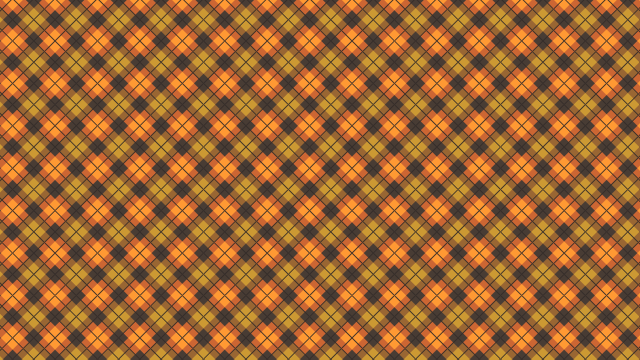
A Shadertoy shader for this pattern:

```glsl
const float CELLS_PER_HEIGHT = 12.0;         // diagonal cells per canvas height
const vec2  PHASE       = vec2(0.297, 0.52); // first bright diamond, in repeats
const float CORE_SIZE   = 0.55;              // inner diamond side, in cells
const float LINE_WIDTH  = 0.03;              // stitch width, in cells
const float LINE_ALPHA  = 0.95;

const vec3 ORANGE = vec3(1.00, 0.60, 0.20);
const vec3 OLIVE  = vec3(0.80, 0.60, 0.20);
const vec3 RUST   = vec3(0.80, 0.40, 0.20);
const vec3 BROWN  = vec3(0.60, 0.40, 0.20);
const vec3 TAUPE  = vec3(0.282, 0.235, 0.204);
const vec3 STITCH = vec3(0.20, 0.17, 0.16);

const float PI = 3.14159265;

// Coverage of a half-plane at signed distance d, filtered over one pixel
float cover(float d, float pixel) {
    return clamp(d / pixel + 0.5, 0.0, 1.0);
}

// Coverage of a thin line whose axis is at distance d
float lineCover(float d, float pixel) {
    float halfWidth = 0.5 * LINE_WIDTH;
    return cover(halfWidth - d, pixel) - cover(-halfWidth - d, pixel);
}

// Smooth 0..1 checkerboard centred on whole cells
float checker(vec2 p, float pixel) {
    vec2 wave = clamp(cos(PI * p) / (PI * pixel), -0.5, 0.5);
    return 0.5 + 2.0 * wave.x * wave.y;
}

void mainImage(out vec4 fragColor, in vec2 fragCoord) {
    float pixel = CELLS_PER_HEIGHT / iResolution.y;

    // Upright repeats, then diagonal cell axes
    vec2 grid = fragCoord * pixel / sqrt(2.0) - PHASE;
    vec2 p = vec2(grid.x + grid.y, grid.x - grid.y);
    vec2 fromCenter = abs(fract(p + 0.5) - 0.5);

    // Alternating diamonds and their borders
    float warm = checker(p, pixel);
    vec3 core = mix(OLIVE, ORANGE, warm);
    vec3 color = mix(BROWN, RUST, warm);

    // Wide stripes: both cross in the core, neither in the dark corners
    float inX = cover(0.5 * CORE_SIZE - fromCenter.x, pixel);
    float inY = cover(0.5 * CORE_SIZE - fromCenter.y, pixel);
    color = mix(color, core, inX * inY);
    color = mix(color, TAUPE, (1.0 - inX) * (1.0 - inY));

    // Stitches along cell centres and cell edges
    vec2 toLine = min(fromCenter, 0.5 - fromCenter);
    float stitch = max(lineCover(toLine.x, pixel), lineCover(toLine.y, pixel));
    color = mix(color, STITCH, LINE_ALPHA * stitch);

    fragColor = vec4(color, 1.0);
}
```
